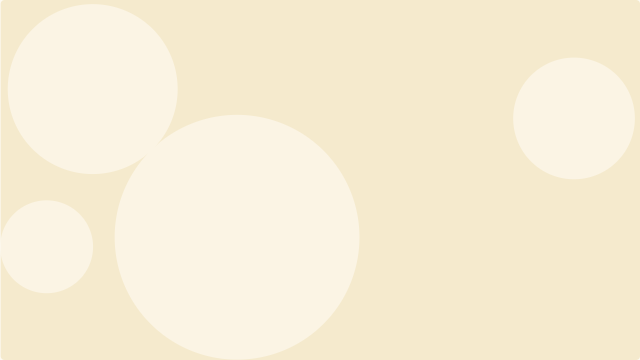
Give the GLSL for this background, as a Shadertoy shader.

```glsl
#define PAPER vec3(0.961, 0.918, 0.804)
#define CREAM vec3(0.984, 0.957, 0.894)
#define MARGIN vec3(0.992, 0.980, 0.950)
#define CORNER_RADIUS 0.011
#define LEFT_INSET 0.0018
#define DISC_COUNT 4

// Disc centre (xy) and radius (z), in canvas heights
const vec3 discs[DISC_COUNT] = vec3[DISC_COUNT](
    vec3(0.2575, 0.7525, 0.2360),
    vec3(0.6585, 0.3410, 0.3400),
    vec3(0.1295, 0.3145, 0.1290),
    vec3(1.5945, 0.6710, 0.1690)
);

float roundedBox(vec2 p, vec2 halfSize, float radius) {
    vec2 q = abs(p) - halfSize + radius;
    return length(max(q, 0.0)) + min(max(q.x, q.y), 0.0) - radius;
}

float coverage(float dist, float pixel) {
    return clamp(0.5 - dist / pixel, 0.0, 1.0);
}

void mainImage(out vec4 fragColor, in vec2 fragCoord) {
    float pixel = 1.0 / iResolution.y;
    vec2 p = fragCoord * pixel;
    float aspect = iResolution.x * pixel;

    // Union of the pale discs
    float discDist = 1e3;
    for (int i = 0; i < DISC_COUNT; i++) {
        discDist = min(discDist, length(p - discs[i].xy) - discs[i].z);
    }
    vec3 color = mix(PAPER, CREAM, coverage(discDist, pixel));

    // Rounded sheet with a thin margin on the left
    vec2 sheetMin = vec2(LEFT_INSET, 0.0);
    vec2 sheetMax = vec2(aspect, 1.0);
    float sheetDist = roundedBox(p - 0.5 * (sheetMin + sheetMax),
                                 0.5 * (sheetMax - sheetMin), CORNER_RADIUS);
    color = mix(MARGIN, color, coverage(sheetDist, pixel));

    fragColor = vec4(color, 1.0);
}
```
